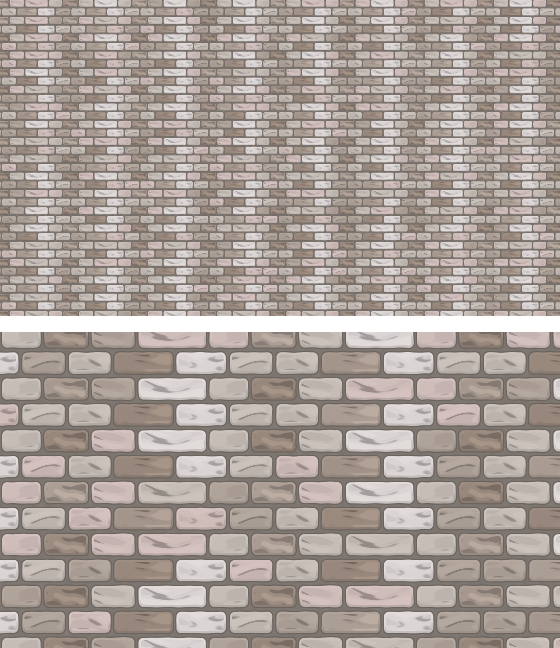
Top: the whole. Bottom: its middle third, enlarged.
This texture is drawn by a WebGL 2 fragment shader. Its source:

```glsl
#version 300 es
precision highp float;
// Weathered brick wall: two alternating courses, each repeating four bricks of
// unequal width. Each brick is a wobbly rounded box with a dark outline, a flat
// face and sparse noise grain; a hash swaps its tint from repeat to repeat.

uniform vec2 u_resolution;
out vec4 outColor;

// Lengths are in course heights.
const float COURSES = 36.55;          // courses down the canvas
const float TOP_OFFSET = 0.12;        // part of the first course cut off
const float PERIOD = 8.0;             // length of four bricks
const vec4 WIDTHS_A = vec4(1.83, 1.80, 2.75, 1.62);
const vec4 WIDTHS_B = vec4(1.80, 1.75, 2.40, 2.05);
const float START_A = 7.23;
const float START_B = 6.37;
const vec2 GAP = vec2(0.03, 0.045);   // half of the mortar joint
const float CORNER = 0.23;
const float OUTLINE = 0.045;
const float PANEL = 0.13;             // depth at which the flat face begins
const float WOBBLE = 0.03;
const float LINE = 0.04;              // half width of a grain line
const float SOFTNESS = 0.75;          // edge blur in pixels

const vec3 MORTAR = vec3(0.49, 0.46, 0.44);
const vec3 EDGE = vec3(0.42, 0.39, 0.37);
const vec3 BROWN = vec3(0.595, 0.53, 0.485);
const vec3 TAUPE = vec3(0.69, 0.64, 0.605);
const vec3 GREY = vec3(0.775, 0.74, 0.715);
const vec3 PINK = vec3(0.81, 0.74, 0.73);
const vec3 PALE = vec3(0.855, 0.835, 0.83);

float hash(vec2 p) {
    vec3 q = fract(vec3(p.xyx) * 0.1031);
    q += dot(q, q.yzx + 33.33);
    return fract((q.x + q.y) * q.z);
}

vec2 gradient(vec2 cell) {
    float angle = 6.2832 * hash(cell);
    return vec2(cos(angle), sin(angle));
}

float gradientNoise(vec2 p) {
    vec2 i = floor(p), f = p - i;
    vec2 s = f * f * f * (f * (f * 6.0 - 15.0) + 10.0);
    vec2 e = vec2(1.0, 0.0);
    float low = mix(dot(gradient(i), f), dot(gradient(i + e), f - e), s.x);
    float high = mix(dot(gradient(i + e.yx), f - e.yx), dot(gradient(i + 1.0), f - 1.0), s.x);
    return mix(low, high, s.y);
}

float roundedBox(vec2 p, vec2 halfSize, float radius) {
    vec2 q = abs(p) - halfSize + radius;
    return length(max(q, 0.0)) + min(max(q.x, q.y), 0.0) - radius;
}

// Coverage of the region where the distance is negative.
float fill(float distance, float blur) {
    return clamp(0.5 - distance / blur, 0.0, 1.0);
}

// Kinds: 0 mottled brown, 2 wide pale, 6 streaked brown, 7 white, others plain.
vec3 brickTint(int kind, float pick) {
    if (kind == 0 || kind == 6) return mix(BROWN, TAUPE, 0.8 * smoothstep(0.35, 0.9, pick));
    if (kind == 7) return pick < 0.8 ? PALE : PINK;
    if (kind == 2) return pick < 0.55 ? PALE : (pick < 0.8 ? GREY : PINK);
    if (kind == 1 || kind == 3) return pick < 0.4 ? PINK : (pick < 0.8 ? GREY : TAUPE);
    return pick < 0.35 ? TAUPE : (pick < 0.85 ? GREY : PINK);
}

void main() {
    float pixel = COURSES / u_resolution.y;
    float blur = SOFTNESS * pixel;
    vec2 wall = gl_FragCoord.xy * pixel;
    float down = COURSES - wall.y + TOP_OFFSET;
    float course = floor(down);
    bool isB = mod(course, 2.0) > 0.5;

    // Find the brick and its local coordinates, with y pointing up.
    vec4 widths = isB ? WIDTHS_B : WIDTHS_A;
    float along = wall.x - (isB ? START_B : START_A);
    float repeat = floor(along / PERIOD);
    float x = along - repeat * PERIOD;
    int slot = 0;
    for (; slot < 3; slot++) {
        if (x < widths[slot]) break;
        x -= widths[slot];
    }
    int kind = slot + (isB ? 4 : 0);
    vec2 halfSize = 0.5 * vec2(widths[slot], 1.0);
    vec2 p = vec2(x - halfSize.x, 0.5 - fract(down));
    vec2 seed = vec2(17.3, 9.7) * float(kind + 1);

    // Silhouette
    float d = roundedBox(p, halfSize - GAP, CORNER);
    d += WOBBLE * gradientNoise(p * 2.3 + seed);
    float body = fill(d, blur);
    float face = fill(d + OUTLINE, blur);
    float panel = fill(d + PANEL, blur);

    // Tint, with a shaded rim below and a lighter one above the flat face
    float pick = hash(vec2(repeat * 4.0 + float(slot), course) + 31.0);
    float light = smoothstep(-0.25, 0.05, p.y - 0.1 * p.x);
    vec3 color = brickTint(kind, pick);
    color *= mix(mix(0.90, 1.03, light), 1.0, panel);

    // Grain: dark patches on brown bricks, one tapered line on the others
    bool mottled = kind == 0;
    bool brown = mottled || kind == 6;
    vec2 stretch = mottled ? vec2(1.5, 2.7) : vec2(0.6, 2.4);
    float bend = 0.1 * sin(2.1 * p.x + float(kind));
    float grain = gradientNoise((p + vec2(0.0, bend)) * stretch + seed);
    float shade = fill((0.16 - grain) / stretch.y, blur) * panel;
    float glint = fill((0.18 + grain) / stretch.y, blur) * panel;
    float taper = smoothstep(0.0, 0.3, gradientNoise(p * vec2(1.1, 1.6) + seed.yx));
    float line = fill(abs(grain - 0.06) / stretch.y - LINE * taper, blur) * taper * panel;
    color *= 1.0 - (mottled ? 0.20 : (brown ? 0.12 : 0.05)) * shade;
    color *= 1.0 + (brown ? 0.10 : 0.03) * glint;
    color *= 1.0 - 0.26 * line;

    // Mortar with faint speckle, then outline and face
    vec3 wallColor = MORTAR * (1.0 + 0.06 * gradientNoise(wall * 3.0));
    wallColor = mix(wallColor, EDGE, body);
    outColor = vec4(mix(wallColor, color, face), 1.0);
}
```
